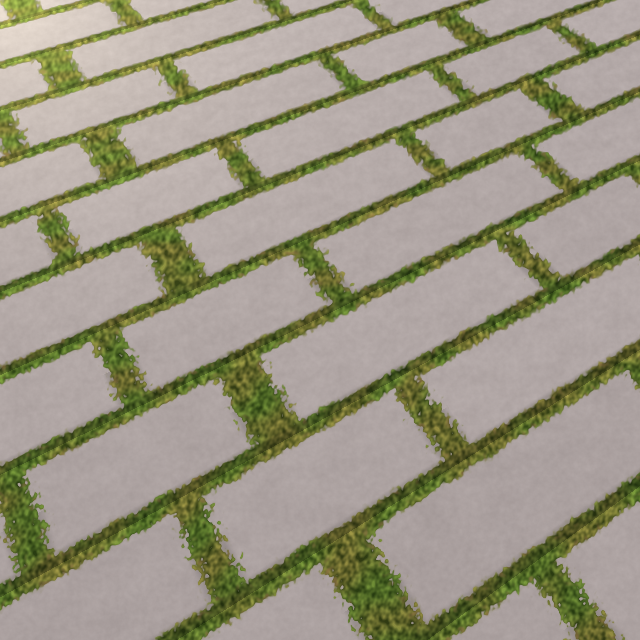
This texture is drawn by a WebGL 2 fragment shader. Its source:

```glsl
#version 300 es
precision highp float;

uniform vec2 u_resolution;
out vec4 outColor;

float hash(vec2 p) {
  vec3 q = fract(p.xyx * vec3(0.1031, 0.1030, 0.0973));
  q += dot(q, q.yzx + 33.33);
  return fract((q.x + q.y) * q.z);
}

vec2 gradient(vec2 cell) {
  float angle = 6.2832 * hash(cell);
  return vec2(cos(angle), sin(angle));
}

// Gradient noise, roughly -0.7 to 0.7
float noise(vec2 p) {
  vec2 i = floor(p), f = p - i;
  vec2 s = f * f * f * (f * (f * 6.0 - 15.0) + 10.0);
  float a = dot(gradient(i), f);
  float b = dot(gradient(i + vec2(1, 0)), f - vec2(1, 0));
  float c = dot(gradient(i + vec2(0, 1)), f - vec2(0, 1));
  float d = dot(gradient(i + vec2(1, 1)), f - vec2(1, 1));
  return mix(mix(a, b, s.x), mix(c, d, s.x), s.y);
}

float fbm(vec2 p) {
  float sum = 0.0, amplitude = 0.6;
  for (int i = 0; i < 4; i++) {
    sum += amplitude * noise(p);
    p = mat2(1.6, 1.2, -1.2, 1.6) * p + 7.3;
    amplitude *= 0.55;
  }
  return sum;
}

// Distance along a row of period 1 to a slab between two ends
float span(float t, float start, float end) {
  float middle = 0.5 * (start + end);
  return abs(fract(t - middle + 0.5) - 0.5) - 0.5 * (end - start);
}

void main() {
  vec2 p = gl_FragCoord.xy / u_resolution;

  // Perspective: canvas to ground, x along the rows and y across them
  mat3 groundToCanvas = mat3(1.0625, 0.6084, 0.333,
                             -0.0496, 0.1777, 0.0904,
                             0.573, 0.1667, 1.0);
  vec3 q = inverse(groundToCanvas) * vec3(p, 1.0);
  vec2 ground = q.xy / q.z;
  float depth = 1.0 / q.z;

  // Rows of a long and a short slab; every other row has one wide gap
  float v = ground.y - 0.085;
  float row = floor(v);
  float wideRow = mod(row, 2.0);
  float t = ground.x - mix(0.22, 0.0, wideRow);
  float longSlab = span(t, 0.0, 0.545);
  float shortSlab = span(t, 0.59, mix(0.952, 0.922, wideRow));
  float across = fract(v) - 0.5;
  vec2 edge = vec2(3.8 * min(longSlab, shortSlab), abs(across) - 0.415) + 0.02;
  float dist = length(max(edge, 0.0)) + min(max(edge.x, edge.y), 0.0) - 0.02;

  // Blades fray the slab edges, more at the short ends
  vec2 surface = ground * vec2(3.8, 1.0);
  float blades = noise(p * mat2(105, 35, -22, 62));
  float fineBlades = noise(p * mat2(150, -70, 55, 115) + 31.0);
  float fray = mix(0.035, 0.075, smoothstep(-0.04, 0.04, edge.x - edge.y));
  float ragged = dist + fray * (blades + 0.8 * fineBlades) + 0.03 * noise(surface * 7.0);
  float soft = 0.011 * depth * depth;
  float grassMask = smoothstep(-soft, soft, ragged + 0.004);

  // Light falls from the upper left
  float glow = exp(-3.6 * length((p - vec2(0.0, 1.0)) * vec2(1.0, 1.25)));

  // Stone
  float slabId = floor(t) * 2.0 + step(shortSlab, longSlab);
  vec3 stone = vec3(0.682, 0.642, 0.638);
  stone += 0.02 * (hash(vec2(slabId, row) + 40.0) - 0.5);
  stone += 0.035 * fbm(surface * 4.0) + 0.035 * fbm(p * 95.0);
  stone += 0.035 * (p.y - 0.5) + glow * vec3(0.25, 0.24, 0.19);
  stone *= 1.0 - 0.12 * smoothstep(-0.05, 0.0, dist) * step(across, 0.0);
  stone = mix(stone, vec3(0.56, 0.54, 0.43), 0.65 * smoothstep(-0.035, 0.015, ragged));

  // Grass: dark under the slabs, yellower in clumps and at the sunny side
  float blade = 0.5 + 0.75 * blades + 0.65 * fineBlades;
  float clump = noise(surface * 3.5 + 12.0);
  vec3 grass = mix(vec3(0.17, 0.22, 0.07), vec3(0.50, 0.53, 0.24), clamp(blade, 0.0, 1.0));
  grass *= mix(vec3(0.86, 1.04, 0.88), vec3(1.14, 1.02, 1.04), smoothstep(-0.4, 0.4, clump));
  float rowJoint = smoothstep(0.40, 0.43, abs(across));
  grass *= 1.0 + rowJoint * (across > 0.0 ? 0.1 : -0.2);
  float dryTips = smoothstep(0.1, 0.45, noise(p * 85.0 + 50.0));
  grass = mix(grass, vec3(0.50, 0.38, 0.25), 0.55 * dryTips * (1.0 - smoothstep(0.0, 0.07, dist)));
  grass += glow * vec3(0.32, 0.30, 0.16);

  outColor = vec4(mix(stone, grass, grassMask), 1.0);
}
```
